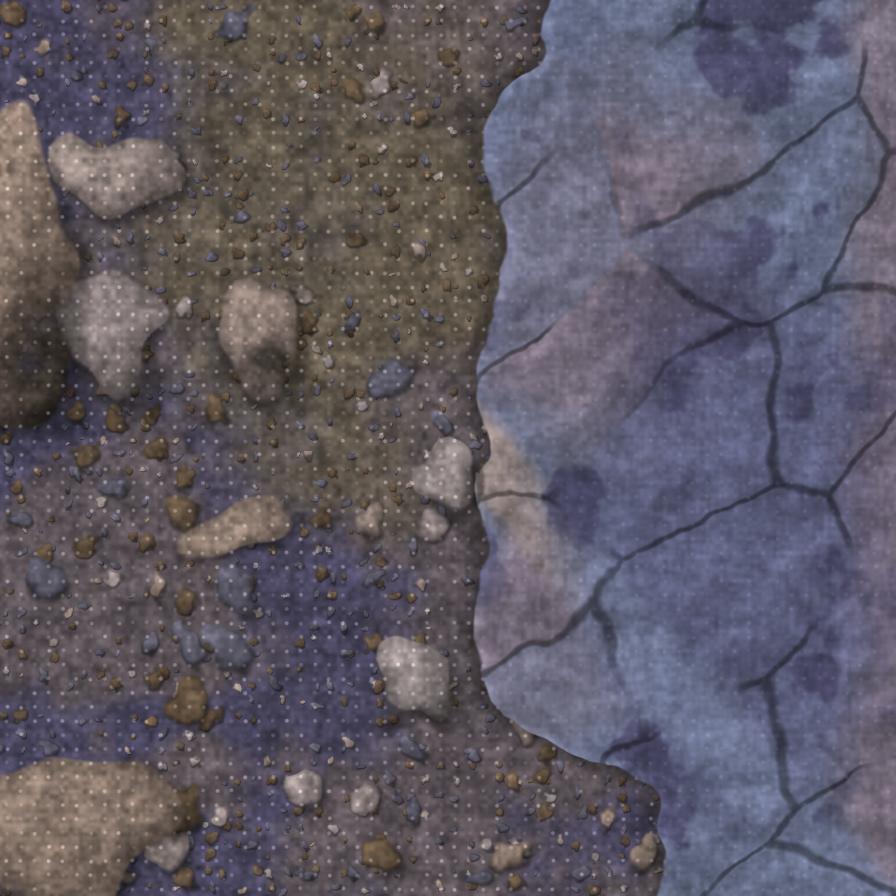
Write a WebGL 1 fragment shader that draws this texture.

```glsl
precision highp float;
// Gritty, pebble-strewn ground beside cracked blue and mauve rock slabs.
// Stones are warped ellipses scattered on jittered grids; the slabs use
// Voronoi cracks and noise relief; a faint lattice of pale flecks lies on top.
uniform vec2 u_resolution;

const vec3 GRIT = vec3(0.35, 0.315, 0.345);
const vec3 OCHRE = vec3(0.37, 0.335, 0.285);
const vec3 NAVY = vec3(0.26, 0.25, 0.36);
const vec3 BLUE = vec3(0.39, 0.42, 0.52);
const vec3 MAUVE = vec3(0.46, 0.42, 0.475);
const vec3 TAN = vec3(0.60, 0.52, 0.47);
const vec3 PALE = vec3(0.62, 0.58, 0.59);
const vec3 SLATE = vec3(0.39, 0.38, 0.44);
const vec3 RUST = vec3(0.41, 0.34, 0.27);
const vec2 LIGHT = vec2(-0.5, 0.86);
const float FLECK_GRID = 64.0;
const float FLECK_GAIN = 0.24;
const float GRAIN_GAIN = 0.21;
const float RELIEF = 0.65;

float hash(vec2 p) {
  vec3 q = fract(p.xyx * 0.1031);
  q += dot(q, q.yzx + 33.33);
  return fract((q.x + q.y) * q.z);
}
vec2 hash2(vec2 p) { return vec2(hash(p), hash(p + 57.3)); }

float noise(vec2 p) {
  vec2 i = floor(p), f = fract(p);
  f *= f * (3.0 - 2.0 * f);
  return mix(mix(hash(i), hash(i + vec2(1.0, 0.0)), f.x),
             mix(hash(i + vec2(0.0, 1.0)), hash(i + 1.0), f.x), f.y);
}
float fbm(vec2 p) {
  float sum = 0.0, gain = 0.5;
  for (int i = 0; i < 5; i++) {
    sum += gain * noise(p);
    p = mat2(1.6, 1.2, -1.2, 1.6) * p + 11.7;
    gain *= 0.5;
  }
  return sum;
}
vec2 turn(vec2 p, float a) {
  return mat2(cos(a), -sin(a), sin(a), cos(a)) * p;
}
float blob(vec2 p, vec2 centre, vec2 radii) {
  return 1.0 - smoothstep(0.65, 1.25, length((p - centre) / radii));
}

// One rounded stone with a soft shadow, a lit side and a darker rim.
void paintStone(inout vec3 color, vec2 at, vec2 radii, float angle, vec3 tint, float seed) {
  vec2 w = at / radii.x * 1.5 + seed * 91.0;
  vec2 q = turn(at, angle) / radii + 0.9 * (vec2(noise(w), noise(w + 17.0)) - 0.5);
  vec2 shadowAt = q + turn(LIGHT, angle) * 0.28;
  float d = length(q), soft = clamp(0.0025 / radii.y, 0.05, 0.35);
  color *= 1.0 - 0.4 * (1.0 - smoothstep(0.75, 1.3, length(shadowAt)));
  float lit = dot(at / radii.x, LIGHT);
  float shade = 0.92 + 0.2 * lit - 0.22 * smoothstep(0.55, 1.0, d);
  shade += 0.35 * (fbm(at * 45.0 + seed * 40.0) - 0.5);
  color = mix(color, tint * shade, 1.0 - smoothstep(1.0 - soft, 1.0 + soft, d));
}

void scatterStones(inout vec3 color, vec2 p, float count, float share, float paleness) {
  vec2 cell = floor(p * count);
  for (int y = -1; y <= 1; y++) for (int x = -1; x <= 1; x++) {
    vec2 id = cell + vec2(x, y), key = id + count * 3.7;
    float pick = hash(key + 5.1), kind = hash(key + 9.4);
    vec2 at = p - (id + 0.5 + 0.5 * (hash2(key) - 0.5)) / count;
    float size = mix(0.16, 0.40, hash(key + 21.0)) / count;
    vec3 tint = mix(mix(SLATE, RUST, step(0.55, kind)), mix(TAN, PALE, kind), step(hash(key + 31.0), paleness));
    if (pick < share && length(at) < 2.0 * size)
      paintStone(color, at, size * vec2(1.0, mix(0.5, 0.9, kind)), kind * 6.28, tint, pick);
  }
}

// x: gap between the two nearest cells, y: random value of the nearest cell.
vec2 cracks(vec2 p) {
  vec2 cell = floor(p);
  float nearest = 9.0, second = 9.0, id = 0.0;
  for (int y = -1; y <= 1; y++) for (int x = -1; x <= 1; x++) {
    vec2 c = cell + vec2(x, y);
    float d = length(c + 0.15 + 0.7 * hash2(c + 4.0) - p);
    if (d < nearest) { second = nearest; nearest = d; id = hash(c + 71.0); }
    else second = min(second, d);
  }
  return vec2(second - nearest, id);
}

vec3 slabColor(vec2 p, vec2 warp) {
  vec2 crack = cracks(turn(p + warp * 0.07, 0.65) * vec2(4.0, 6.5));
  float mauve = max(blob(p + warp * 0.12, vec2(0.67, 0.7), vec2(0.16, 0.21)),
                    blob(p + warp * 0.1, vec2(0.61, 0.28), vec2(0.09, 0.13)));
  mauve = max(mauve, smoothstep(0.92, 0.98, p.x + warp.x * 0.12));
  vec3 color = mix(BLUE, MAUVE, mauve * mix(0.45, 1.0, smoothstep(0.3, 0.5, crack.y)));
  float basin = blob(p + warp * 0.15, vec2(0.84, 0.4), vec2(0.17, 0.30));
  color = mix(color, NAVY * 1.15, 0.45 * basin);
  float ledge = abs(p.y - 0.47 + 1.12 * (p.x - 0.55) + warp.y * 0.07);
  color = mix(color, mix(TAN, BLUE * 1.1, smoothstep(0.55, 0.68, p.x)), 0.75 * (1.0 - smoothstep(0.035, 0.075, ledge)));
  float pits = smoothstep(0.57, 0.64, fbm(p * 11.0 + 8.0));
  color = mix(color, NAVY, 0.8 * pits * (1.0 - 0.6 * mauve));
  vec2 r = p * 17.0 + warp;
  color *= 1.0 + RELIEF * (fbm(r) - fbm(r + LIGHT * 0.35));
  float seam = 1.0 - smoothstep(0.01, 0.06, crack.x);
  return color * (1.0 - 0.38 * seam * smoothstep(0.3, 0.55, noise(p * 9.0)));
}

void main() {
  vec2 p = gl_FragCoord.xy / u_resolution;
  vec2 warp = vec2(fbm(p * 7.0), fbm(p * 7.0 + 31.0)) - 0.5;
  // Ground: ochre centre, navy hollows, then stones from small to large.
  float ochre = blob(p + warp * 0.3, vec2(0.36, 0.76), vec2(0.22, 0.30));
  vec3 color = mix(GRIT, OCHRE, clamp(0.15 + ochre, 0.0, 1.0));
  color = mix(color, NAVY, 0.8 * smoothstep(0.48, 0.66, fbm(p * 6.0 + 3.0)) * (1.0 - 0.7 * ochre));
  color *= 0.78 + 0.48 * fbm(p * 42.0);
  scatterStones(color, p, 58.0, 0.38, 0.18);
  scatterStones(color, p, 27.0, 0.30 - 0.18 * ochre, 0.28);
  scatterStones(color, p, 13.0, 0.20, 0.55);
  scatterStones(color, p, 5.5, 0.26, 1.0);
  paintStone(color, p - vec2(-0.01, 0.72), vec2(0.08, 0.17), 0.0, TAN, 0.3);
  paintStone(color, p - vec2(0.07, 0.07), vec2(0.12, 0.11), 0.4, TAN * 0.94, 0.7);
  // Slabs: a ragged left border with a dark foot.
  float border = 0.545 + 0.18 * (1.0 - smoothstep(0.10, 0.24, p.y)) + 0.07 * smoothstep(0.87, 0.96, p.y);
  float inside = p.x - border + warp.x * 0.09 + 0.02 * (noise(p * 26.0) - 0.5);
  color *= 1.0 - 0.3 * smoothstep(-0.035, 0.0, inside);
  float slab = smoothstep(-0.002, 0.003, inside);
  vec3 rock = slabColor(p, warp) * (1.0 + 0.14 * (1.0 - smoothstep(0.0, 0.025, inside)));
  color = mix(color, rock, slab);
  // Fine grain, woven streaks and the lattice of pale flecks.
  float grain = noise(p * 190.0) + noise(p * 95.0 + 7.0) - 1.0;
  float weave = noise(p * vec2(230.0, 60.0)) + noise(p * vec2(60.0, 230.0)) - 1.0;
  color *= 1.0 + GRAIN_GAIN * mix(1.3, 0.7, slab) * grain + 0.10 * weave;
  vec2 lattice = p * FLECK_GRID, id = floor(lattice);
  float fleck = 1.0 - smoothstep(0.07, 0.20, length(fract(lattice) - 0.5 + 0.12 * (hash2(id) - 0.5)));
  color += FLECK_GAIN * fleck * hash(id + 13.0) * mix(1.0, 0.25, slab);
  gl_FragColor = vec4(clamp(color, 0.0, 1.0), 1.0);
}
```
